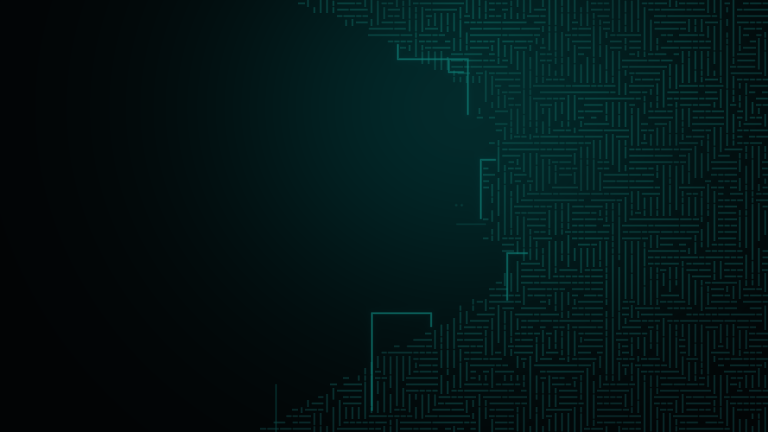
This background is drawn by a Shadertoy shader. Its source:

```glsl
float hash(vec2 p) {
    return fract(sin(dot(p, vec2(127.1, 311.7))) * 43758.5);
}

// Gradient noise, roughly -0.7 to 0.7
float cornerRamp(vec2 corner, vec2 f) {
    float angle = 6.2832 * hash(corner);
    return dot(vec2(cos(angle), sin(angle)), f);
}

float gradientNoise(vec2 p) {
    vec2 i = floor(p), f = fract(p), e = vec2(1.0, 0.0);
    vec2 u = f * f * (3.0 - 2.0 * f);
    float low = mix(cornerRamp(i, f), cornerRamp(i + e, f - e), u.x);
    float high = mix(cornerRamp(i + e.yx, f - e.yx), cornerRamp(i + 1.0, f - 1.0), u.x);
    return mix(low, high, u.y);
}

float segment(vec2 p, vec2 a, vec2 b) {
    vec2 ab = b - a;
    return length(p - a - ab * clamp(dot(p - a, ab) / dot(ab, ab), 0.0, 1.0));
}

float elbow(vec2 p, vec2 a, vec2 corner, vec2 b) {
    return min(segment(p, a, corner), segment(p, corner, b));
}

// Left limit of the maze at height y
float mazeEdge(float y) {
    float t = y - 0.55;
    float slope = t > 0.0 ? 2.0 : 1.7;
    float notch = 0.07 * smoothstep(0.05, 0.01, abs(y - 0.39));
    return 1.135 - slope * max(abs(t) - 0.23, 0.0) + notch;
}

// Coverage of the dashed horizontal and vertical tracks
float maze(vec2 p, float pixel) {
    float pitch = 0.0147;
    vec2 cell = floor(p / pitch), q = fract(p / pitch) - 0.5;
    vec2 center = (cell + 0.5) * pitch;

    float turn = gradientNoise(cell * 0.23 + 7.3) + 0.25 * (hash(floor(cell / 3.0)) - 0.5);
    bool upright = turn > 0.0;
    vec2 along = upright ? vec2(0.0, 1.0) : vec2(1.0, 0.0);
    if (upright) q = q.yx;

    // Each joint between two cells is either bridged or cut
    vec2 joint = cell + along * step(0.0, q.x);
    float cut = step(hash(joint + 31.7), upright ? 0.22 : 0.42);
    float reach = mix(0.5, 0.28, cut);
    float d = pitch * length(vec2(max(abs(q.x) - reach, 0.0), q.y));

    float ragged = 0.04 * gradientNoise(center * 22.0) + 0.025 * (hash(cell) - 0.5);
    float inside = step(mazeEdge(center.y) + ragged, center.x);
    float kept = step(0.06, hash(cell + 83.1));
    return inside * kept * smoothstep(pixel, -pixel, d - 0.0019);
}

// Distance to the bright tracks outside the maze
float traces(vec2 p) {
    float d = elbow(p, vec2(0.921, 0.896), vec2(0.921, 0.863), vec2(1.083, 0.863));
    d = min(d, segment(p, vec2(1.083, 0.863), vec2(1.083, 0.736)));
    d = min(d, elbow(p, vec2(1.039, 0.863), vec2(1.039, 0.833), vec2(1.072, 0.833)));
    d = min(d, elbow(p, vec2(1.146, 0.630), vec2(1.113, 0.630), vec2(1.113, 0.495)));
    d = min(d, elbow(p, vec2(1.220, 0.414), vec2(1.174, 0.414), vec2(1.174, 0.306)));
    d = min(d, elbow(p, vec2(0.861, 0.051), vec2(0.861, 0.275), vec2(0.998, 0.275)));
    return min(d, segment(p, vec2(0.998, 0.275), vec2(0.998, 0.245)));
}

void mainImage(out vec4 fragColor, in vec2 fragCoord) {
    vec2 p = fragCoord / iResolution.y;
    float pixel = 1.0 / iResolution.y;

    // Teal glow on near black
    vec2 offset = (p - vec2(1.08, 0.75)) * vec2(1.0, 1.12);
    float glow = exp(-3.0 * dot(offset, offset));
    vec3 color = vec3(0.006, 0.014, 0.018) + vec3(0.004, 0.150, 0.150) * glow;

    // Maze, brighter beside the glow
    float light = exp(-1.3 * dot(offset, offset));
    float patches = 0.85 + 0.4 * gradientNoise(p * 6.0);
    vec3 trackColor = mix(vec3(0.045, 0.13, 0.14), vec3(0.035, 0.33, 0.31), light * patches);
    color = mix(color, trackColor, 0.85 * maze(p, pixel));

    // Bright traces with a soft halo
    float d = traces(p);
    float trace = smoothstep(pixel, -pixel, d - 0.0018);
    color = mix(color, vec3(0.05, 0.44, 0.41), 0.85 * trace);
    color += vec3(0.0, 0.03, 0.03) * exp(-d * 160.0);

    // Faint stray dash, lower stub and pair of dots
    float stray = segment(p, vec2(1.058, 0.481), vec2(1.123, 0.481));
    stray = min(stray, segment(p, vec2(0.639, 0.0), vec2(0.639, 0.109)));
    vec2 dots = vec2(abs(p.x - 1.0625) - 0.0065, p.y - 0.525);
    stray = min(stray, length(dots) - 0.001);
    color = mix(color, vec3(0.03, 0.27, 0.26), 0.65 * smoothstep(pixel, -pixel, stray - 0.0016));

    fragColor = vec4(color, 1.0);
}
```
